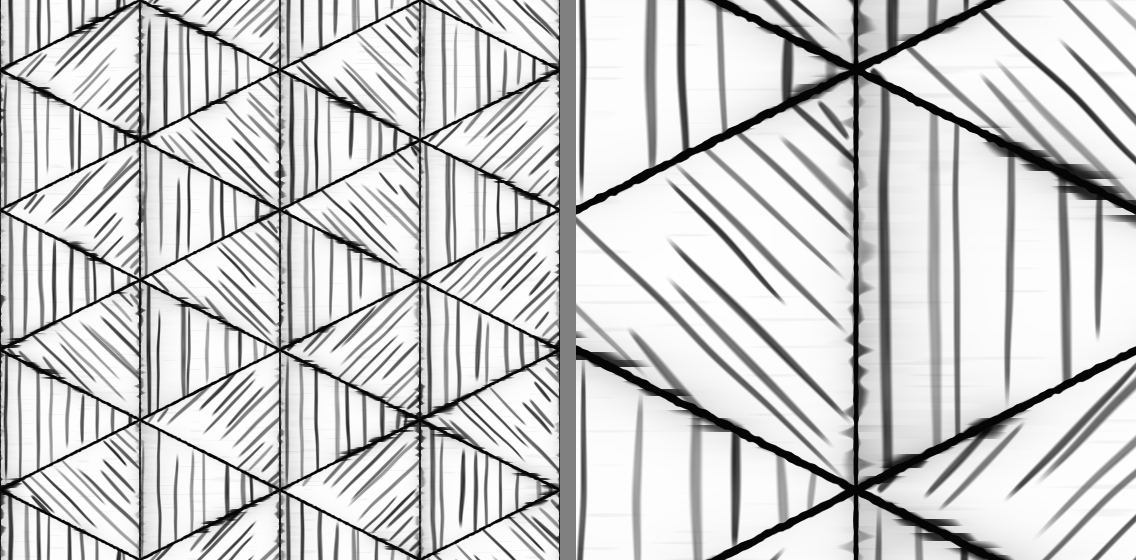
Left: the whole. Right: its middle third, enlarged.
Write a Shadertoy shader that draws this pattern.

```glsl
// Ink-hatched triangle lattice: four columns of worn, brush-stroked triangles.

const float COLUMNS = 4.0;           // columns across, triangle pairs down
const float SLOPE_HALF_WIDTH = 0.0095; // in units of one column
const float WALL_HALF_WIDTH = 0.0055;
const float LINE_JITTER = 0.006;
const float PAPER = 0.995;
const float INK = 0.02;
const int UPRIGHT_STROKES = 9;
const int SLANTED_STROKES = 15;
const float ROW_DENSITY = 58.0;      // horizontal smear rows per column width
const float SMEAR_STRENGTH = 0.85;
const float SHADE_STRENGTH = 0.16;

float hash(vec2 p) {
    return fract(sin(dot(p, vec2(127.1, 311.7))) * 43758.5453);
}

float noise(vec2 p) {
    vec2 i = floor(p), f = fract(p);
    f = f * f * (3.0 - 2.0 * f);
    return mix(mix(hash(i), hash(i + vec2(1, 0)), f.x),
               mix(hash(i + vec2(0, 1)), hash(i + vec2(1, 1)), f.x), f.y);
}

// Extent along a stroke of the triangle's chord at a given position across it.
vec2 chord(float across, bool slanted) {
    if (slanted) return vec2(across / 3.0, min(3.0 * across, sqrt(2.0) - across));
    return vec2(-0.5, 0.5) * (1.0 - across);
}

// Tapered strokes; p.x runs across them and p.y along them.
float hatch(vec2 p, vec2 id, bool slanted, float pixel) {
    int count = slanted ? SLANTED_STROKES : UPRIGHT_STROKES;
    float span = slanted ? 1.06 : 0.98;
    float ink = 0.0;
    for (int i = 0; i < count; i++) {
        vec2 seed = id * 7.3 + vec2(float(i) * 1.7, float(i) * 3.1);
        float r = hash(seed), s = hash(seed + 11.3), t = hash(seed + 23.9);
        float across = span * (float(i) + 0.15 + 0.7 * r) / float(count);
        vec2 ends = chord(across, slanted);
        float size = ends.y - ends.x;
        float center = mix(ends.x, ends.y, slanted ? mix(0.2, 0.8, s) : mix(0.35, 0.65, s));
        float halfLength = size * (slanted ? mix(0.18, 0.6, t) : mix(0.4, 0.9, t)) + 0.02;
        float along = (p.y - center) / halfLength;
        float taper = max(1.0 - along * along, 0.0);
        float width = (slanted ? mix(0.007, 0.015, s) : mix(0.008, 0.02, r)) * (0.35 + 0.65 * taper);
        float wobble = 0.012 * (noise(vec2(p.y * 5.0, r * 90.0)) - 0.5);
        float offset = p.x - across - wobble - 0.02 * (t - 0.5) * along;
        float body = 1.0 - smoothstep(width * 0.35, width + pixel, abs(offset));
        float grain = mix(0.8, 1.0, noise(vec2(offset * 120.0, p.y * 9.0) + seed));
        float tone = mix(0.4, 0.88, hash(seed + 37.7)) * grain;
        ink = max(ink, body * smoothstep(0.0, 0.45, taper) * tone);
    }
    return ink;
}

// Ragged dark fringe beside a line at distance d; reach limits its width.
float fringe(float d, float reach, float rag) {
    float width = 0.004 + reach * rag * rag;
    return 1.0 - smoothstep(width * 0.3, width, d);
}

void mainImage(out vec4 fragColor, in vec2 fragCoord) {
    vec2 uv = fragCoord / iResolution.xy;
    vec2 q = vec2(uv.x, 1.0 - uv.y) * COLUMNS;
    float pixel = COLUMNS / iResolution.y;

    // Lattice: neighbouring columns are offset by half a triangle.
    float column = floor(q.x);
    float x = q.x - column;
    float v = q.y - 0.5 * (1.0 - mod(column, 2.0));
    float nearest = floor(v + 0.5);
    bool slanted = abs(v - nearest) < 0.5 * x;
    float row = mod(slanted ? nearest : floor(v), COLUMNS);
    float y = slanted ? v - nearest : fract(v) - 0.5;
    vec2 id = vec2(column + (slanted ? 17.0 : 3.0), row + 5.0);

    // Left-pointing triangles slant in alternating pairs; the others stand upright.
    vec2 p = vec2(x, y);
    if (slanted) {
        if (mod(row + column, 4.0) < 2.0) p.y = -p.y;
        p = vec2(p.x - p.y, p.x + p.y) / sqrt(2.0);
    }
    float ink = hatch(p, id, slanted, pixel);

    // Distances to the sloping lines and the upright walls.
    float slope = abs(abs(v - nearest) - 0.5 * x) / sqrt(1.25);
    float wall = min(x, 1.0 - x);

    // Horizontal smears and patches of soft shade along the edges.
    float rag = noise(vec2(q.x * 9.0, floor(q.y * ROW_DENSITY) * 3.7));
    float patches = smoothstep(0.3, 0.85, noise(q * 3.2 + 8.0));
    float smear = fringe(slope, 0.012 + 0.065 * patches, rag) * mix(0.45, 1.0, patches);
    float wallRag = noise(vec2(column * 5.0 + step(0.5, x) * 31.0, q.y * ROW_DENSITY * 0.7));
    smear = max(smear, fringe(wall, 0.055, wallRag) * mix(0.25, 0.8, patches));
    float wallReach = mix(0.045, 0.11, hash(vec2(column, 4.0)));
    float shade = exp(-x / wallReach) * (slanted ? 0.0 : 1.2) + exp(-(1.0 - x) / 0.04) * 0.7;
    shade += exp(-slope / 0.045) * (0.3 + patches);
    shade *= 0.75 + 0.5 * rag;

    // Faint dry scratches across the paper.
    float scratch = smoothstep(0.78, 0.95, noise(vec2(q.x * 5.0, q.y * 75.0))) * 0.04;

    float value = PAPER - scratch - SHADE_STRENGTH * min(shade, 1.8);
    value *= (1.0 - ink) * (1.0 - SMEAR_STRENGTH * smear);

    // Rough dark outlines.
    float jitter = LINE_JITTER * (noise(q * 70.0) - 0.5);
    float lines = 1.0 - smoothstep(-pixel, pixel, (slope + jitter - SLOPE_HALF_WIDTH) * 1.3);
    lines = max(lines, 1.0 - smoothstep(-pixel, pixel, (wall + jitter * 0.5 - WALL_HALF_WIDTH) * 1.3));
    value = mix(value, INK, lines);

    fragColor = vec4(vec3(clamp(value, INK, PAPER)), 1.0);
}
```
